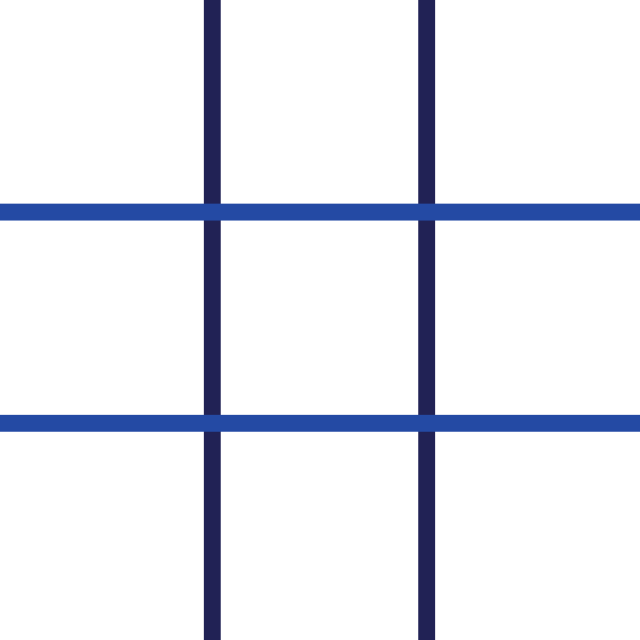
Reproduce this pattern procedurally as a WebGL 2 fragment shader.

```glsl
#version 300 es
precision highp float;
// Three by three white grid: navy vertical bars crossed by blue horizontal bars.

uniform vec2 u_resolution;
out vec4 outColor;

const vec3 WHITE = vec3(1.0);
const vec3 NAVY = vec3(0.13, 0.135, 0.335);
const vec3 BLUE = vec3(0.14, 0.29, 0.645);

const int BAR_COUNT = 2;
const float BAR_WIDTH = 0.0264;

// Distance from a coordinate to the nearest of the evenly spaced bar axes.
float barDistance(float coord, float middle, float pitch) {
    float nearest = 1.0;
    for (int i = 0; i < BAR_COUNT; i++) {
        float offset = float(i) - 0.5 * float(BAR_COUNT - 1);
        nearest = min(nearest, abs(coord - middle - offset * pitch));
    }
    return nearest;
}

// Smoothed coverage of a bar, with an edge one pixel wide.
float barCoverage(float dist, float width, float pixel) {
    return clamp((0.5 * width - dist) / pixel + 0.5, 0.0, 1.0);
}

void main() {
    vec2 uv = gl_FragCoord.xy / u_resolution;
    vec2 pixel = 1.0 / u_resolution;

    // Middle of each pair of bars and the spacing between them, per axis.
    vec2 middle = vec2(0.4992, 0.5036);
    vec2 pitch = vec2(0.335, 0.330);

    float vertical = barCoverage(barDistance(uv.x, middle.x, pitch.x), BAR_WIDTH, pixel.x);
    float horizontal = barCoverage(barDistance(uv.y, middle.y, pitch.y), BAR_WIDTH, pixel.y);

    // Blue bars lie over the navy ones.
    vec3 color = mix(WHITE, NAVY, vertical);
    color = mix(color, BLUE, horizontal);
    outColor = vec4(color, 1.0);
}
```
